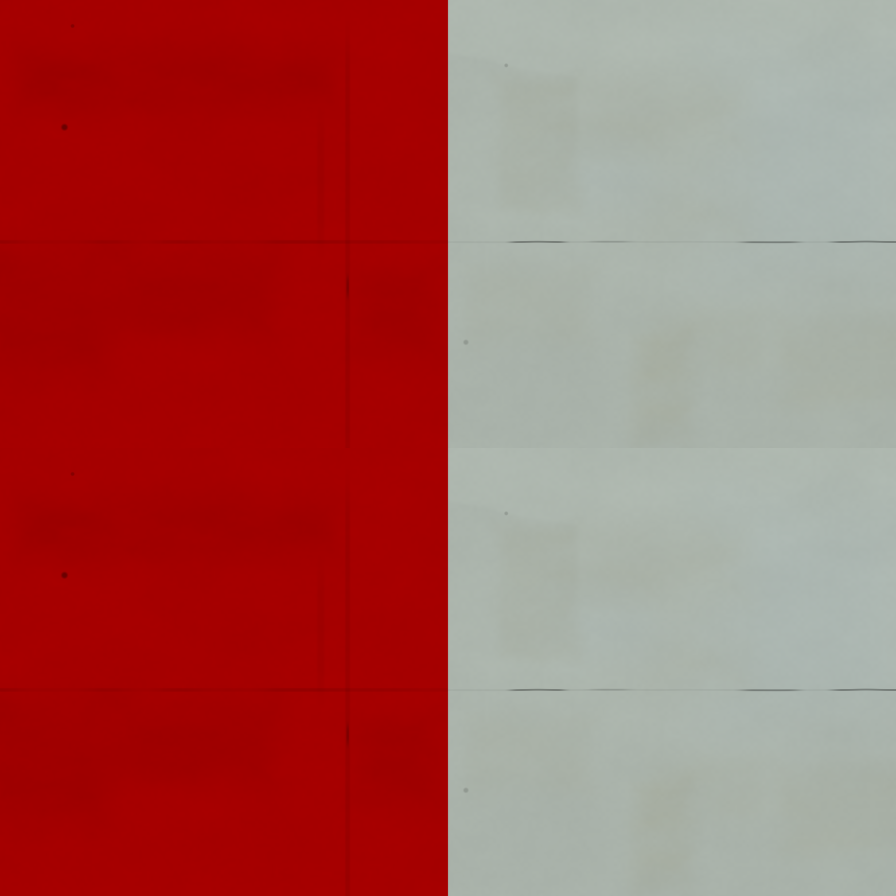
Write a Shadertoy shader that draws this texture.

```glsl
// Weathered painted wall: red left half, pale grey right half, wear repeating twice up the canvas.
const vec3 RED = vec3(0.650, 0.0, 0.0);
const vec3 GREY = vec3(0.675, 0.711, 0.678);
const vec3 STAIN = vec3(0.645, 0.670, 0.618);
const vec3 COOL = vec3(0.672, 0.718, 0.705);
const float SPLIT = 0.5;        // border between the two paints
const float TILE = 0.5;         // height of one repeat of the wear
const float SEAM_Y = 0.270;     // panel joint, measured down from the tile top
const float CRACK_X = 0.388;    // faint upright joint in the red
const float GRAIN = 0.010;
const float MOTTLE = 0.030;

float hash(vec2 p) {
    return fract(sin(dot(p, vec2(127.1, 311.7))) * 43758.5453);
}

float noise(vec2 p) {
    vec2 i = floor(p), f = fract(p);
    f = f * f * (3.0 - 2.0 * f);
    return mix(mix(hash(i), hash(i + vec2(1, 0)), f.x),
               mix(hash(i + vec2(0, 1)), hash(i + vec2(1, 1)), f.x), f.y);
}

float fbm(vec2 p) {
    float sum = 0.0, amp = 0.5;
    for (int i = 0; i < 4; i++) {
        sum += amp * noise(p);
        p = p * 2.03 + 17.3;
        amp *= 0.5;
    }
    return sum / 0.9375;
}

// Soft rectangle between corners lo and hi
float patchMask(vec2 p, vec2 lo, vec2 hi, float blur) {
    vec2 d = abs(p - 0.5 * (lo + hi)) - 0.5 * (hi - lo);
    float dist = length(max(d, 0.0)) + min(max(d.x, d.y), 0.0);
    return 1.0 - smoothstep(-blur, blur, dist);
}

// Thin smooth line around zero distance
float lineMask(float d, float width) {
    return 1.0 - smoothstep(0.3 * width, width, abs(d));
}

float span(float x, float a, float b, float blur) {
    return smoothstep(a - blur, a + blur, x) * (1.0 - smoothstep(b - blur, b + blur, x));
}

vec3 greyPaint(vec2 p, vec2 w, float cloud) {
    vec3 col = GREY * mix(1.013, 0.982, smoothstep(0.0, TILE, p.y));
    col = mix(col, COOL, 0.6 * patchMask(w, vec2(0.80, 0.06), vec2(1.02, 0.30), 0.08));
    col = mix(col, COOL, 0.4 * patchMask(w, vec2(0.63, 0.17), vec2(0.73, 0.23), 0.04));

    // Sloping lower edge of the clean upper band
    float slope = 0.060 + 0.19 * (p.x - SPLIT) + 0.005 * (noise(p * 50.0) - 0.5);
    float below = smoothstep(-0.003, 0.004, p.y - slope);
    col *= 1.0 - 0.016 * below * span(p.x, 0.45, 0.645, 0.004) * (1.0 - smoothstep(0.08, 0.22, p.y));

    // Brownish stains
    float stain = 0.50 * patchMask(w, vec2(0.555, 0.085), vec2(0.645, 0.235), 0.012);
    stain += 0.45 * patchMask(w, vec2(0.65, 0.09), vec2(0.83, 0.17), 0.035);
    stain += 0.35 * patchMask(w, vec2(0.73, 0.225), vec2(0.84, 0.265), 0.025);
    stain += 0.45 * patchMask(w, vec2(0.52, 0.300), vec2(0.66, 0.385), 0.022);
    stain += 0.75 * patchMask(w, vec2(0.710, 0.375), vec2(0.770, 0.490), 0.018);
    stain += 0.50 * patchMask(w, vec2(0.73, 0.350), vec2(0.85, 0.410), 0.025);
    stain += 0.60 * patchMask(w, vec2(0.870, 0.360), vec2(1.02, 0.455), 0.020);
    col = mix(col, STAIN, min(stain, 1.0) * (0.25 + 0.9 * cloud));

    // Broken dark joint
    float gaps = span(p.x, 0.57, 0.63, 0.008) + 0.45 * span(p.x, 0.66, 0.70, 0.012)
               + span(p.x, 0.83, 0.89, 0.012) + span(p.x, 0.93, 1.02, 0.01);
    float joint = lineMask(p.y - SEAM_Y - 0.001 * (noise(vec2(p.x * 30.0, 2.0)) - 0.5), 0.0016);
    col *= 1.0 - joint * (0.04 + 0.26 * min(gaps, 1.0));

    // Small specks near the border
    float speck = lineMask(length(p - vec2(0.565, 0.073)), 0.003)
                + lineMask(length(p - vec2(0.520, 0.382)), 0.004);
    return col * (1.0 - 0.14 * speck);
}

vec3 redPaint(vec2 p, vec2 w, float cloud) {
    float dark = 0.05 * patchMask(w, vec2(0.02, 0.055), vec2(0.37, 0.12), 0.03);
    dark += 0.05 * patchMask(w, vec2(0.40, 0.30), vec2(0.49, 0.40), 0.03);
    dark += 0.04 * patchMask(w, vec2(0.13, 0.29), vec2(0.30, 0.37), 0.03);
    dark += 0.04 * patchMask(w, vec2(-0.02, 0.28), vec2(0.12, 0.42), 0.03);
    dark *= 0.3 + 1.2 * cloud;
    dark += 0.07 * lineMask(p.x - CRACK_X, 0.004) * smoothstep(0.0, 0.1, p.y);
    dark += 0.16 * lineMask(p.x - CRACK_X, 0.002) * span(p.y, 0.31, 0.33, 0.008);
    dark += 0.04 * lineMask(p.x - 0.358, 0.006) * span(p.y, 0.14, 0.27, 0.03);
    dark += 0.08 * lineMask(p.y - SEAM_Y, 0.003) * (0.3 + noise(vec2(p.x * 25.0, 5.0)));
    dark += 0.35 * lineMask(length(p - vec2(0.072, 0.142)), 0.005);
    dark += 0.20 * lineMask(length(p - vec2(0.081, 0.029)), 0.003);
    return RED * (1.0 - dark);
}

void mainImage(out vec4 fragColor, in vec2 fragCoord) {
    vec2 uv = fragCoord / iResolution.xy;
    vec2 p = vec2(uv.x, mod(1.0 - uv.y, TILE));   // y runs down from the tile top
    vec2 w = p + 0.022 * (vec2(fbm(p * 28.0), fbm(p * 28.0 + 40.0)) - 0.5);

    // Streaky clouds, brushed sideways, plus fine grain
    float cloud = fbm(p * vec2(22.0, 50.0) + 9.0);
    float wear = MOTTLE * (fbm(p * vec2(14.0, 20.0)) - 0.5)
               + 0.5 * MOTTLE * (cloud - 0.5)
               + GRAIN * (noise(p * 230.0) - 0.5);

    float aa = 0.75 / iResolution.x;
    float side = smoothstep(SPLIT - aa, SPLIT + aa, uv.x);
    vec3 col = mix(redPaint(p, w, cloud), greyPaint(p, w, cloud), side);
    fragColor = vec4(col * (1.0 + wear), 1.0);
}
```
